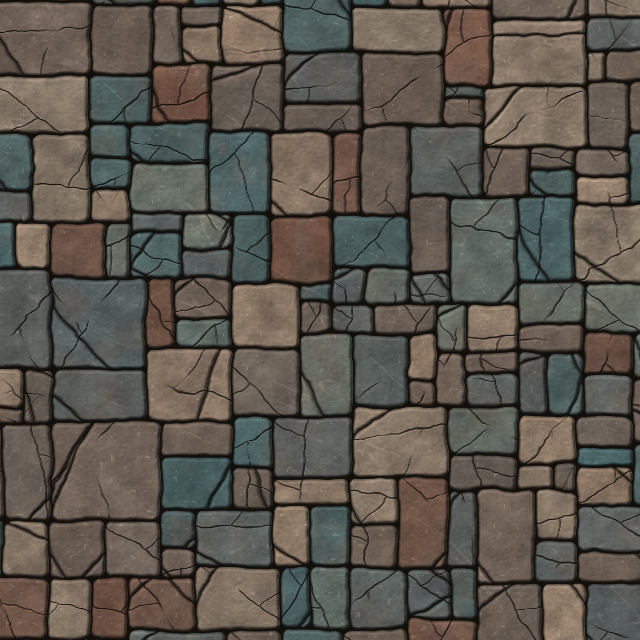
Write a three.js fragment shader that draws this texture.

```glsl
// Wall of irregular rounded stone blocks in teal, rust, tan and grey, with chipped corners and cracks.
varying vec2 vUv;

const float BLOCKS = 9.0;    // mean blocks across the canvas
const float JITTER = 0.66;   // how far joints stray from the grid
const float GAP = 0.014;     // half width of a joint, in blocks
const vec3 MORTAR = vec3(0.07, 0.06, 0.045);
const vec3 TEAL = vec3(0.28, 0.37, 0.375);
const vec3 SLATE = vec3(0.345, 0.37, 0.365);
const vec3 SAGE = vec3(0.38, 0.42, 0.39);
const vec3 UMBER = vec3(0.42, 0.365, 0.325);
const vec3 RUST = vec3(0.435, 0.315, 0.26);
const vec3 TAN = vec3(0.55, 0.475, 0.405);

struct Stone { float inside; float crack; float tone; vec2 id; };

float hash(vec2 p) { return fract(sin(dot(p, vec2(127.1, 311.7))) * 43758.5453); }

float noise(vec2 p) {
  vec2 i = floor(p), f = fract(p);
  f = f * f * (3.0 - 2.0 * f);
  return mix(mix(hash(i), hash(i + vec2(1, 0)), f.x),
             mix(hash(i + vec2(0, 1)), hash(i + vec2(1, 1)), f.x), f.y);
}

float fbm(vec2 p) {
  float sum = 0.0, amp = 0.5;
  for (int i = 0; i < 4; i++) { sum += amp * noise(p); p = p * 2.03 + 17.7; amp *= 0.5; }
  return sum;
}

float jointOffset(vec2 corner) { return (hash(corner) - 0.5) * JITTER; }

// Rectangles whose edges alternate around the grid corners, so they tile without holes
void findBlock(vec2 p, out vec2 lo, out vec2 hi, out vec2 id) {
  lo = floor(p); hi = lo + 1.0; id = lo;
  for (int j = -1; j <= 1; j++) for (int i = -1; i <= 1; i++) {
    vec2 c = floor(p) + vec2(i, j);
    float a = jointOffset(c), b = jointOffset(c + vec2(1, 0));
    float d = jointOffset(c + vec2(0, 1)), e = jointOffset(c + 1.0);
    bool even = mod(c.x + c.y, 2.0) < 0.5;
    vec2 l = c + (even ? vec2(a, b) : vec2(d, a));
    vec2 h = c + 1.0 + (even ? vec2(e, d) : vec2(b, e));
    if (all(greaterThanEqual(p, l)) && all(lessThan(p, h))) { lo = l; hi = h; id = c; }
  }
}

// Sometimes cuts a block across its long side
void splitBlock(vec2 p, float chance, inout vec2 lo, inout vec2 hi, inout vec2 id) {
  vec2 size = hi - lo;
  if (hash(id + 0.137) > chance || max(size.x, size.y) < 0.55) return;
  vec2 axis = size.x > size.y ? vec2(1, 0) : vec2(0, 1);
  float at = dot(mix(lo, hi, mix(0.28, 0.72, hash(id + 0.291))), axis);
  if (dot(p, axis) < at) { hi = mix(hi, vec2(at), axis); id += vec2(0.531, 0.217); }
  else { lo = mix(lo, vec2(at), axis); id += vec2(0.173, 0.619); }
}

float roundedBox(vec2 q, vec2 halfSize, float r) {
  vec2 e = abs(q) - halfSize + r;
  return length(max(e, 0.0)) + min(max(e.x, e.y), 0.0) - r;
}

float smoothMax(float a, float b, float k) {
  float h = max(k - abs(a - b), 0.0) / k;
  return max(a, b) + h * h * k * 0.25;
}

Stone findStone(vec2 p) {
  p += 0.05 * (vec2(noise(p * 2.7), noise(p * 2.7 + 41.3)) - 0.5);
  p += 0.022 * (vec2(noise(p * 8.0), noise(p * 8.0 + 23.1)) - 0.5);
  vec2 lo, hi, id;
  findBlock(p, lo, hi, id);
  splitBlock(p, 0.45, lo, hi, id);
  splitBlock(p, 0.32, lo, hi, id);
  vec2 q = p - 0.5 * (lo + hi), halfSize = 0.5 * (hi - lo);
  float shortSide = min(halfSize.x, halfSize.y);
  float d = roundedBox(q, halfSize - GAP, min(0.085, shortSide * 0.4));
  float bend = 0.20 * (fbm(p * 2.4 + id * 3.1) - 0.5);
  float tone = hash(id + 0.417);
  // Slanted joints break off up to two corners
  for (int k = 0; k < 2; k++) {
    vec2 seed = id + 0.193 * float(k);
    if (hash(seed + 0.533) > 0.36 || shortSide < 0.2) continue;
    vec2 corner = sign(vec2(hash(seed + 0.611), hash(seed + 0.727)) - 0.5);
    vec2 n = normalize(corner * (0.35 + vec2(hash(seed + 0.811), hash(seed + 0.877))));
    float cut = dot(q - corner * halfSize, n) + shortSide * mix(0.4, 0.95, hash(seed + 0.919)) + bend * 0.5;
    d = smoothMax(d, 0.007 - abs(cut), 0.04);
    if (cut > 0.0) tone = fract(tone + 0.37);
  }
  // One long crack, and a branch that starts from it
  float angle = 6.2832 * hash(id + 0.953);
  vec2 dir = vec2(cos(angle), sin(angle));
  vec2 start = (vec2(hash(id + 0.071), hash(id + 0.039)) - 0.5) * halfSize;
  float trunk = dot(q - start, dir) + bend;
  float branch = dot(q - start, vec2(-dir.y, dir.x) + 0.5 * dir) - bend;
  float width = 0.010 + 0.014 * noise(p * 4.0 + 9.0);
  float crack = 1.0 - smoothstep(0.0, width, abs(trunk));
  if (trunk > 0.0) crack = max(crack, 0.8 * (1.0 - smoothstep(0.0, width, abs(branch))));
  crack *= step(hash(id + 0.353), 0.8) * smoothstep(0.20, 0.45, noise(p * 2.1 + 5.0));
  return Stone(-d, crack, tone, id);
}

float height(vec2 p, Stone s) {
  float t = 1.0 - clamp(s.inside / 0.055, 0.0, 1.0);
  return 0.036 * (1.0 - t * t) - 0.014 * s.crack + 0.030 * fbm(p * 3.2) + 0.0025 * noise(p * 30.0);
}

vec3 stoneColour(float pick) {
  if (pick < 0.16) return TEAL;
  if (pick < 0.32) return SLATE;
  if (pick < 0.41) return SAGE;
  if (pick < 0.71) return UMBER;
  if (pick < 0.82) return RUST;
  return TAN;
}

void main() {
  vec2 p = vUv * BLOCKS + 3.0, e = vec2(0.012, 0.0);
  Stone s = findStone(p);
  float h = height(p, s);
  vec2 slope = vec2(height(p + e.xy, findStone(p + e.xy)), height(p + e.yx, findStone(p + e.yx))) - h;
  vec3 normal = normalize(vec3(-slope / e.x, 1.0));
  vec3 light = normalize(vec3(-0.25, 0.50, 0.95));
  float shade = clamp(dot(normal, light) / light.z, 0.3, 1.45);

  // Mottled, weathered stone with pale specks and scratches
  vec3 colour = mix(stoneColour(hash(s.id + 0.777)), stoneColour(hash(s.id + 0.191)), 0.12);
  colour = mix(colour, UMBER, 0.45 * smoothstep(0.45, 0.75, fbm(p * 2.2 + 31.0)));
  colour *= 0.94 + 0.12 * s.tone;
  colour *= 0.77 + 0.36 * fbm(p * 4.0 + 7.0) + 0.09 * noise(p * 26.0);
  colour += 0.09 * smoothstep(0.86, 0.97, noise(p * 21.0 + 3.0));
  float scratch = abs(noise(p * vec2(1.6, 3.4) + p.yx * 1.3) - 0.5);
  colour += 0.06 * (1.0 - smoothstep(0.0, 0.022, scratch)) * smoothstep(0.5, 0.7, noise(p * 3.0 + 11.0));

  // Lit bevels, dark cracks and joints
  colour *= shade * mix(0.74, 1.02, smoothstep(0.0, 0.035, s.inside));
  colour = mix(colour, MORTAR, 0.72 * s.crack);
  colour = mix(MORTAR, colour, smoothstep(-0.010, 0.010, s.inside));
  gl_FragColor = vec4(colour, 1.0);
}
```
